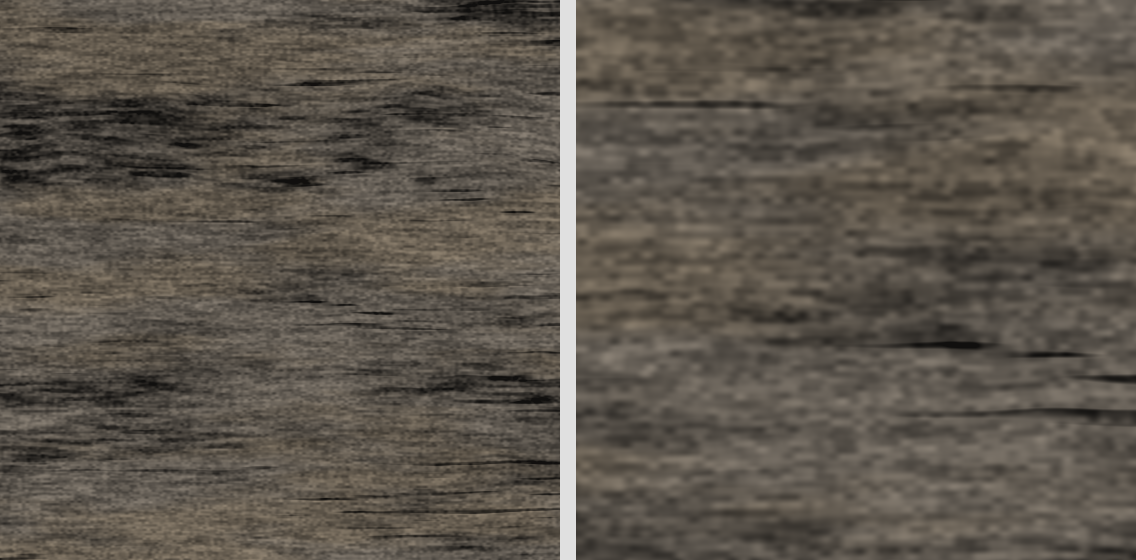
Left: the whole. Right: its middle third, enlarged.
Reproduce this texture procedurally as a Shadertoy shader.

```glsl
// Weathered grey-brown wood with fine horizontal grain, dark stains and thin cracks.

float hash(vec2 p) {
    vec3 q = fract(p.xyx * vec3(0.1031, 0.1030, 0.0973));
    q += dot(q, q.yzx + 33.33);
    return fract((q.x + q.y) * q.z);
}

// One row of smooth random values, shifted so that rows never line up.
float rowNoise(float x, float row) {
    x += 37.0 * hash(vec2(row, 7.0));
    float cell = floor(x);
    float t = smoothstep(0.0, 1.0, x - cell);
    return mix(hash(vec2(cell, row)), hash(vec2(cell + 1.0, row)), t);
}

float fibre(vec2 p) {
    float row = floor(p.y);
    float t = smoothstep(0.0, 1.0, p.y - row);
    return mix(rowNoise(p.x, row), rowNoise(p.x, row + 1.0), t);
}

float fbm(vec2 p) {
    float sum = 0.0, weight = 0.5;
    for (int i = 0; i < 4; i++) {
        sum += weight * fibre(p);
        p = p * vec2(2.1, 2.2) + vec2(17.3, 41.7);
        weight *= 0.5;
    }
    return sum / 0.9375;
}

void mainImage(out vec4 fragColor, in vec2 fragCoord) {
    vec2 uv = fragCoord / iResolution.y;

    // Gentle waviness of the grain
    vec2 p = uv + vec2(3.0, 5.0);
    p.y += 0.022 * (fbm(uv * vec2(3.0, 4.0) + 60.0) - 0.5);

    // Broad tone, long fibres and fine speckle
    float tone = fbm(p * vec2(1.8, 9.0));
    float light = 0.362 + 0.13 * (tone - 0.5);
    light += 0.09 * (fibre(p * vec2(9.0, 95.0) + 11.0) - 0.5);
    light += 0.13 * (fibre(p * vec2(28.0, 210.0) + 23.0) - 0.5);
    light += 0.14 * (fibre(p * vec2(150.0, 240.0) + 31.0) - 0.5);

    // Faint vertical cross-weave
    light += 0.025 * (fibre(uv.yx * vec2(14.0, 190.0) + 47.0) - 0.5);

    // Dark stains broken up into short streaks
    float stain = smoothstep(0.53, 0.78, fbm(p * vec2(2.6, 10.0) + 83.0));
    float streak = smoothstep(0.3, 0.8, fibre(p * vec2(17.0, 135.0) + 5.0));
    light -= stain * (0.06 + 0.16 * streak);

    // Thin cracks, gathered in loose groups
    float group = smoothstep(0.42, 0.7, fbm(p * vec2(2.2, 13.0) + 131.0));
    float crack = smoothstep(0.74, 0.96, fibre(p * vec2(9.0, 140.0) + 71.0));
    light -= 0.24 * crack * (0.12 + 0.88 * group);

    // Warm brown wood drifting to neutral grey, greyer inside the stains
    float grey = smoothstep(0.36, 0.64, fbm(p * vec2(2.5, 14.0) + 201.0));
    grey = max(grey, stain);
    vec3 tint = mix(vec3(1.10, 1.0, 0.86), vec3(1.07, 1.0, 0.91), grey);
    fragColor = vec4(tint * max(light, 0.06), 1.0);
}
```
